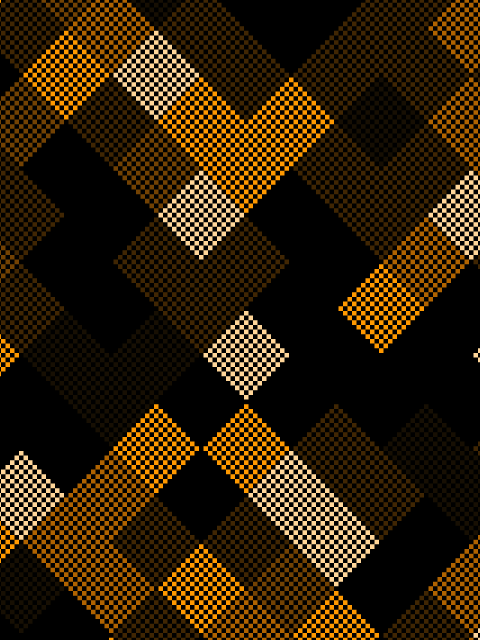
Reproduce this pattern procedurally as a Shadertoy shader.

```glsl
// Integer hash of a tile index, 0 to 1
float hash(ivec2 tile) {
    uvec2 q = uvec2(tile + 512) * uvec2(1597u, 3571u);
    uint h = (q.x ^ (q.y << 7)) * 74729u;
    h = (h ^ (h >> 15)) * 48271u;
    h = (h ^ (h >> 13)) * 69621u;
    return float((h ^ (h >> 16)) & 65535u) / 65536.0;
}

// Brightness steps from black through amber to cream
vec3 amberLevel(float pick) {
    if (pick < 0.28) return vec3(0.0);
    if (pick < 0.35) return vec3(0.09, 0.06, 0.01);
    if (pick < 0.59) return vec3(0.25, 0.15, 0.01);
    if (pick < 0.69) return vec3(0.45, 0.26, 0.01);
    if (pick < 0.81) return vec3(0.69, 0.39, 0.0);
    if (pick < 0.92) return vec3(1.0, 0.6, 0.0);
    return vec3(1.0, 0.84, 0.6);
}

// Checkerboard of lit cells, grouped into diamond tiles ten dots wide
vec3 checkeredDiamonds(vec2 p) {
    vec2 cell = floor(p * vec2(142.2, 137.1) - vec2(54.2, 60.5));
    vec2 diagonal = vec2(cell.x + cell.y, cell.x - cell.y);
    float lit = mod(diagonal.x, 2.0);
    ivec2 tile = ivec2(floor((diagonal + 10.0) / 20.0));
    return lit * amberLevel(hash(tile));
}

void mainImage(out vec4 fragColor, in vec2 fragCoord) {
    // Average a 4 by 4 grid of samples to smooth the cell edges
    vec3 color = vec3(0.0);
    for (int i = 0; i < 16; i++) {
        vec2 offset = (vec2(i % 4, i / 4) + 0.5) / 4.0 - 0.5;
        color += checkeredDiamonds((fragCoord + offset) / iResolution.y);
    }
    fragColor = vec4(color / 16.0, 1.0);
}
```
